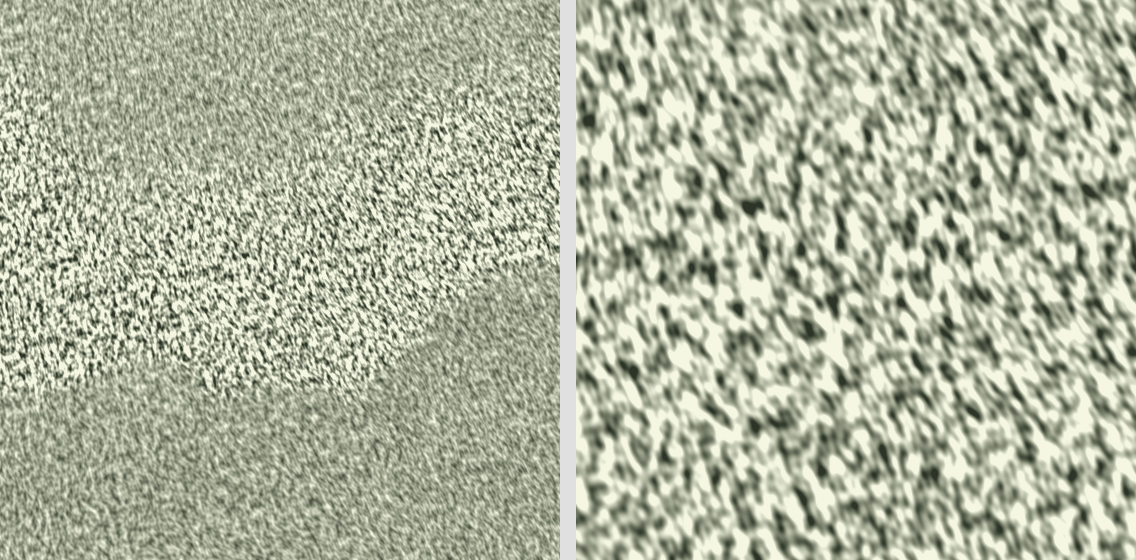
Left, the full canvas; right, a detail of the centre.
Reproduce this texture procedurally as a WebGL 1 fragment shader.

```glsl
precision highp float;
uniform vec2 u_resolution;

const vec3 SHADOW = vec3(0.17, 0.205, 0.15);
const vec3 MIDTONE = vec3(0.62, 0.645, 0.555);
const vec3 HIGHLIGHT = vec3(0.96, 0.97, 0.89);

const vec2 GRAIN_FREQ = vec2(116.0, 60.0);   // across and along the streaks
const vec2 FINE_FREQ = vec2(205.0, 122.0);
const vec2 STREAK_FREQ = vec2(88.0, 26.0);
const float FINE_WEIGHT = 0.72;
const float STREAK_WEIGHT = 0.3;
const float LEAN_LEFT = 0.2;                 // streak slant at the left side
const float LEAN_RIGHT = 0.46;               // streak slant at the right side
const float WOBBLE = 0.009;

const float CALM_CONTRAST = 0.42;
const float BAND_CONTRAST = 0.96;
const float TOP_TONE = 0.66;
const float BOTTOM_TONE = 0.625;
const float BAND_TONE = 0.725;
const float PATCH_TONE = 0.085;
const float EDGE_ROUGHNESS = 0.08;

vec2 gradientAt(vec2 cell) {
  vec3 h = fract(cell.xyx * vec3(0.1031, 0.1030, 0.0973));
  h += dot(h, h.yzx + 33.33);
  float angle = 6.2832 * fract((h.x + h.y) * h.z);
  return vec2(cos(angle), sin(angle));
}

float gradientNoise(vec2 p) {
  vec2 i = floor(p);
  vec2 f = p - i;
  vec2 w = f * f * f * (f * (f * 6.0 - 15.0) + 10.0);
  vec2 e = vec2(0.0, 1.0);
  float low = mix(dot(gradientAt(i), f),
                  dot(gradientAt(i + e.yx), f - e.yx), w.x);
  float high = mix(dot(gradientAt(i + e.xy), f - e.xy),
                   dot(gradientAt(i + e.yy), f - e.yy), w.x);
  return mix(low, high, w.y);
}

// Shears the plane so that grains lean along the local streak direction
vec2 streakSpace(vec2 p) {
  float lean = mix(LEAN_LEFT, LEAN_RIGHT, smoothstep(0.0, 0.75, p.x));
  float wobble = WOBBLE * gradientNoise(p * 11.0 + 40.0);
  return vec2(p.x + lean * (p.y - 0.5) + wobble, p.y - 0.2 * p.x);
}

float grain(vec2 s) {
  float coarse = gradientNoise(s * GRAIN_FREQ + 300.0);
  float fine = gradientNoise(s * FINE_FREQ + 700.0);
  float streak = gradientNoise(s * STREAK_FREQ + 500.0);
  return coarse + FINE_WEIGHT * fine + STREAK_WEIGHT * streak;
}

// Bright rough band: crisp lower edge, feathered upper edge
float bandMask(vec2 p) {
  float rough = EDGE_ROUGHNESS * (gradientNoise(p * 7.0 + 15.0)
              + 0.6 * gradientNoise(p * 22.0 + 90.0));
  float bump = 0.04 * exp(-pow((p.x - 0.28) / 0.08, 2.0));
  float lower = 0.305 + bump + 0.225 * smoothstep(0.6, 0.92, p.x);
  float upper = 0.65 + 0.2 * (1.0 - smoothstep(0.0, 0.2, p.x))
              + 0.19 * smoothstep(0.42, 1.0, p.x);
  float above = smoothstep(-0.03, 0.04, p.y - lower + 0.5 * rough);
  float below = smoothstep(-0.13, 0.12, upper - p.y + rough);
  return above * below;
}

vec3 toneColor(float tone) {
  float t = clamp(tone, 0.0, 1.0);
  vec3 dark = mix(SHADOW, MIDTONE, clamp((t - 0.15) / 0.47, 0.0, 1.0));
  return mix(dark, HIGHLIGHT, clamp((t - 0.62) / 0.35, 0.0, 1.0));
}

void main() {
  vec2 p = gl_FragCoord.xy / u_resolution;
  vec2 s = streakSpace(p);
  float band = bandMask(p);

  // Broad light and dark patches, drawn out along the streaks
  float patches = gradientNoise(s * vec2(9.0, 6.0) + 60.0)
                + 0.8 * gradientNoise(s * vec2(34.0, 17.0) + 120.0);

  float calmTone = mix(BOTTOM_TONE, TOP_TONE, smoothstep(0.3, 0.65, p.y));
  float tone = mix(calmTone, BAND_TONE, band);
  tone += PATCH_TONE * patches * mix(0.6, 1.0, band);
  tone += grain(s) * mix(CALM_CONTRAST, BAND_CONTRAST, band);

  gl_FragColor = vec4(toneColor(tone), 1.0);
}
```
